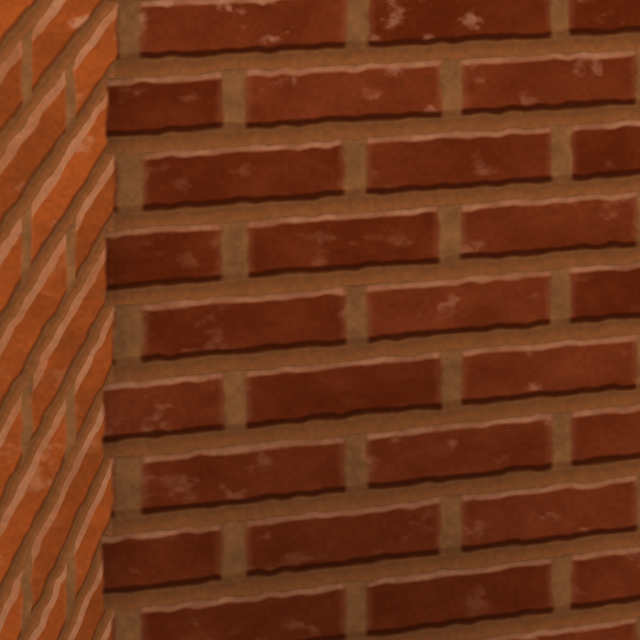
A WebGL 1 fragment shader for this texture:

```glsl
precision mediump float;
// Inside corner of a worn red brick wall: a tilted running bond beside a steep, foreshortened side wall.
uniform vec2 u_resolution;

const vec3 BRICK_DARK = vec3(0.33, 0.115, 0.035);
const vec3 BRICK_RED = vec3(0.43, 0.18, 0.085);
const vec3 BRICK_ORANGE = vec3(0.53, 0.245, 0.095);
const vec3 MORTAR = vec3(0.43, 0.245, 0.125);
const vec3 JOINT = vec3(0.47, 0.295, 0.165);
const vec3 LEDGE = vec3(0.61, 0.40, 0.28);
const vec3 SHADOW = vec3(0.20, 0.06, 0.01);
const vec3 BLOOM = vec3(0.66, 0.46, 0.36);

const float CORNER = 0.170;         // x of the corner
const float FIRST_COURSE = 0.121;   // depth of course zero at the corner
const float COURSE = 0.1191;        // course height at the corner
const float FACE_END = 0.74;        // share of a course filled by brick
const float EDGE = 0.030;           // softness, in courses
const float JOINT_HALF = 0.054;     // half joint width, in bricks
const float STAGGER = 0.45;
const float SIDE_BRICK = 0.80;      // side brick length, in side wall widths

float hash(vec2 p) {
  return fract(sin(dot(p, vec2(12.9898, 78.233))) * 43758.5453);
}

float noise(vec2 p) {
  vec2 i = floor(p), f = fract(p);
  f = f * f * (3.0 - 2.0 * f);
  return mix(mix(hash(i), hash(i + vec2(1.0, 0.0)), f.x),
             mix(hash(i + vec2(0.0, 1.0)), hash(i + 1.0), f.x), f.y);
}

float fbm(vec2 p) {
  float sum = 0.0, gain = 0.5;
  for (int i = 0; i < 4; i++) {
    sum += gain * noise(p);
    p = p * 2.03 + 7.1;
    gain *= 0.5;
  }
  return sum;
}

float band(float x, float a, float b, float soft) {
  return smoothstep(a - soft, a + soft, x) * (1.0 - smoothstep(b - soft, b + soft, x));
}

// p: canvas position, k: position along the course in bricks, n: course coordinate
vec3 brickwork(vec2 p, float k, float n, vec3 dark, vec3 red, float ledgeEnd, float shadowAmount) {
  float v = fract(n);
  vec2 id = vec2(floor(k), floor(n));
  float tint = hash(id + 3.7);
  float cloud = fbm(p * vec2(13.0, 22.0) + id * 5.3);
  float gap = min(fract(k), 1.0 - fract(k));
  float halfGap = JOINT_HALF + 0.014 * (hash(id + 9.0) - 0.5);
  float across = smoothstep(halfGap - 0.016, halfGap + 0.016, gap);

  // Mortar bed and upright joints
  vec3 bed = mix(MORTAR * 0.88, MORTAR * 1.13, smoothstep(FACE_END, 1.0, v));
  vec3 upright = JOINT * (0.84 + 0.32 * fbm(p * 38.0));
  vec3 col = mix(bed, upright, band(v, 0.0, FACE_END + 0.06, 0.06));

  // Brick face with per-brick tint and pale wear
  vec3 face = mix(dark, red, clamp(0.65 * tint + 1.2 * (cloud - 0.3), 0.0, 1.0));
  float topWear = 1.0 - smoothstep(0.02, 0.16, p.y);
  float wear = smoothstep(0.58, 0.80, fbm(p * vec2(24.0, 34.0) + id * 2.1));
  face = mix(face, BLOOM, wear * (0.20 + 0.30 * tint + 0.35 * topWear));
  col = mix(col, face, across * band(v, 0.03, FACE_END, EDGE));

  // Shadow below and lit ledge above each brick
  float under = band(v, FACE_END - 0.04, FACE_END + 0.045, EDGE);
  col = mix(col, SHADOW, under * shadowAmount * mix(0.22, 0.9, across));
  float lit = band(v, 0.02, ledgeEnd, EDGE) * across;
  col = mix(col, LEDGE, lit * (0.60 + 0.35 * noise(p * vec2(35.0, 12.0) + id)));

  // Faint glow on brick ends
  float side = band(gap, halfGap, halfGap + 0.025, 0.015);
  return mix(col, LEDGE, 0.16 * side * band(v, 0.05, FACE_END - 0.06, EDGE));
}

void main() {
  vec2 p = gl_FragCoord.xy / u_resolution;
  p.y = 1.0 - p.y;
  vec2 wobble = vec2(noise(p * 45.0), noise(p * 45.0 + 31.0)) - 0.5;
  vec2 q = p + 0.0055 * wobble;

  // Front wall: courses rise and narrow to the right
  float t = (q.x - CORNER) / (1.0 - CORNER);
  float n = (q.y - FIRST_COURSE + 0.0456 * t) / (COURSE - 0.0081 * t);
  float even = 1.0 - mod(floor(n), 2.0);
  float x = q.x - 0.202;
  float k = x * (2.65 + 0.47 * x) - STAGGER * even;
  vec3 front = brickwork(p, k, n, BRICK_DARK, BRICK_RED, 0.10, 0.95);
  front *= 1.0 - 0.16 * exp(-30.0 * max(p.x - CORNER, 0.0));

  // Side wall: courses fall steeply and widen to the left
  float s = (CORNER - q.x) / CORNER;
  float sideN = (q.y - FIRST_COURSE - 0.015 - 0.25 * s) / (COURSE + 0.0234 * s);
  float sideK = s / SIDE_BRICK + 0.06 + 0.5 * mod(floor(sideN), 2.0);
  vec3 side = brickwork(p, sideK, sideN, BRICK_ORANGE * 0.86, BRICK_ORANGE * 1.08, 0.20, 0.42);
  side *= 1.06;

  // Even courses reach a little past the corner
  float corner = CORNER + 0.012 - 0.014 * even - 0.008 * p.y;
  vec3 col = mix(side, front, smoothstep(corner - 0.004, corner + 0.004, q.x));

  // Warm light from above, dim near the lower middle, fine grain
  float dim = smoothstep(0.35, 0.95, p.y) * band(p.x, 0.25, 0.85, 0.2);
  col *= 1.08 - 0.10 * p.y - 0.12 * dim;
  col *= 0.95 + 0.10 * noise(p * 150.0);
  gl_FragColor = vec4(clamp(col, 0.0, 1.0), 1.0);
}
```
